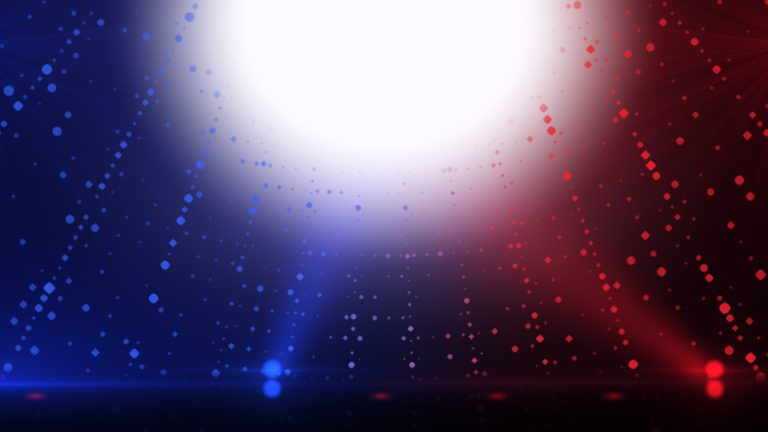
Reproduce this background procedurally as a WebGL 2 fragment shader.

```glsl
#version 300 es
precision highp float;

uniform vec2 u_resolution;
out vec4 outColor;

float hash(vec2 p) {
  return fract(sin(dot(p, vec2(127.1, 311.7))) * 43758.5453);
}

float noise(float x) {
  float i = floor(x), f = fract(x);
  return mix(hash(vec2(i, 3.0)), hash(vec2(i + 1.0, 3.0)), f * f * (3.0 - 2.0 * f));
}

// Lights on the inside of a cylinder: columns converge upward, rows sag in the middle.
float wallDots(vec2 p, float perColumn, float pitch, float radius, float density) {
  float dx = p.x - 0.884;
  float scale = 1.1 - 0.605 * p.y;
  float q = dx / (0.712 * scale);
  vec2 grid = vec2(atan(q) / 0.195 * perColumn, (p.y - 0.255 * dx * dx) / pitch);
  vec2 id = floor(grid);
  vec2 size = vec2(0.139 * scale * (1.0 + q * q) / perColumn, pitch);
  vec2 f = (fract(grid) - 0.5) * size;

  // Undo the shear of the curved grid so each dot keeps its shape.
  vec2 shear = vec2(-0.605 * dx / scale, 0.51 * dx);
  f = (f + shear * f.yx) / (1.0 - shear.x * shear.y);

  float rnd = hash(id + perColumn * 17.0);
  float pick = hash(id.yx + 41.0);
  float r = radius * (0.4 + 0.9 * rnd * rnd) * (0.7 + abs(dx));
  float d = mix(length(f), abs(f.x) + abs(f.y), 0.8 * hash(id + 9.0));
  float edge = 0.0012 + 0.7 / u_resolution.y;
  float dotMask = 1.0 - smoothstep(r - edge, r + edge, d);
  return dotMask * step(pick, density) * (0.4 + 0.5 * rnd);
}

// A cone of light that widens and fades along its direction.
float beam(vec2 p, vec2 origin, vec2 dir) {
  vec2 v = p - origin;
  dir = normalize(dir);
  float along = dot(v, dir);
  float across = dot(v, vec2(-dir.y, dir.x)) / (0.025 + 0.17 * max(along, 0.0));
  return exp(-across * across - 1.8 * max(along, 0.0)) * smoothstep(-0.02, 0.06, along);
}

// Twin bulbs with a halo and a thin horizontal flare.
float lamp(vec2 p, vec2 pos) {
  vec2 v = p - pos;
  float d = min(length(v - vec2(0.0, 0.023)), length(v + vec2(0.0, 0.023)));
  float bulb = 1.0 - smoothstep(0.01, 0.028, d);
  float halo = 0.25 * exp(-18.0 * length(v));
  float flare = 0.3 * exp(-abs(v.x) * 9.0 - abs(v.y - 0.02) * 110.0);
  return 0.75 * bulb + halo + flare;
}

void main() {
  vec2 p = gl_FragCoord.xy / u_resolution.y;
  p.x += 0.889 - 0.5 * u_resolution.x / u_resolution.y;
  float side = smoothstep(0.7, 1.2, p.x);
  vec3 blue = vec3(0.08, 0.2, 0.95);
  vec3 red = vec3(0.92, 0.07, 0.11);

  // Dark wall and the wide coloured halo of the main light
  vec3 col = mix(vec3(0.01, 0.015, 0.11), vec3(0.03, 0.0, 0.015), side);
  float d = length((p - vec2(0.89, 0.95)) / vec2(0.53, 0.47));
  vec3 haloColor = mix(vec3(0.17, 0.2, 0.46), vec3(0.66, 0.15, 0.2), smoothstep(0.85, 1.35, p.x));
  col += haloColor * exp(-0.75 * d * d) * (1.0 - 0.6 * smoothstep(1.4, 1.75, p.x));

  // Pale haze hanging below the main light
  vec2 haze = (p - vec2(0.89, 0.55)) / vec2(0.4, 0.21);
  col += vec3(0.28, 0.24, 0.3) * exp(-dot(haze, haze));

  // Streaked light from the upper corners
  vec2 corner = vec2(0.95 - abs(p.x - 0.889), p.y - 0.9);
  float angle = atan(corner.y, corner.x);
  float streaks = 0.45 + 0.35 * noise(angle * 13.0 + 40.0) + 0.35 * noise(angle * 37.0 + 90.0);
  col += mix(blue * 0.35, red * 0.4, side) * streaks * exp(-4.0 * length(corner));

  // Beams, the low left glow and its floor line
  vec2 blueLamp = vec2(0.63, 0.123);
  vec2 redLamp = vec2(1.655, 0.123);
  col += vec3(0.1, 0.2, 0.85) * 0.4 * beam(p, blueLamp, vec2(0.18, 0.42));
  col += red * 0.42 * beam(p, redLamp, vec2(-0.45, 0.32));
  col += blue * 0.5 * exp(-length((p - vec2(0.0, 0.13)) * vec2(2.6, 6.0)));
  col *= mix(0.35, 1.0, smoothstep(0.0, 0.15, p.y));
  col += blue * 0.5 * exp(-abs(p.y - 0.111) * 110.0 - p.x * 2.3);
  col += red * 0.1 * side * exp(-abs(p.y - 0.115) * 60.0);

  // Main white light
  float glow = 1.0 - smoothstep(0.58, 1.24, d);
  col = mix(col, vec3(0.99, 0.98, 1.0), glow);

  // Dense column lights and the finer net between them
  float dots = wallDots(p, 1.0, 0.028, 0.0075, 0.85);
  dots = max(dots, 0.8 * wallDots(p, 4.0, 0.048, 0.0063, 0.6));
  dots *= mix(0.08, 1.0, smoothstep(0.11, 0.16, p.y));
  vec3 dotColor = mix(vec3(0.2, 0.36, 0.95), vec3(0.95, 0.13, 0.18), side);
  float center = exp(-pow((p.x - 0.92) / 0.22, 2.0));
  dotColor = mix(dotColor, vec3(0.62, 0.54, 0.85), max(0.6 * center, 0.6 * glow * (1.0 - side)));
  col = mix(col, dotColor, dots * (1.0 - smoothstep(0.45, 0.95, glow)));

  // Lamps and small floor lights
  col += vec3(0.1, 0.3, 1.0) * lamp(p, blueLamp) + red * lamp(p, redLamp);
  for (int i = 0; i < 4; i++) {
    float k = float(i);
    float x = 0.083 + 0.8 * min(k, 1.0) + 0.269 * max(k - 1.0, 0.0);
    vec2 v = (p - vec2(x, 0.083)) * vec2(55.0, 130.0);
    col += red * 0.4 * exp(-dot(v, v));
  }

  outColor = vec4(min(col, 1.0), 1.0);
}
```
